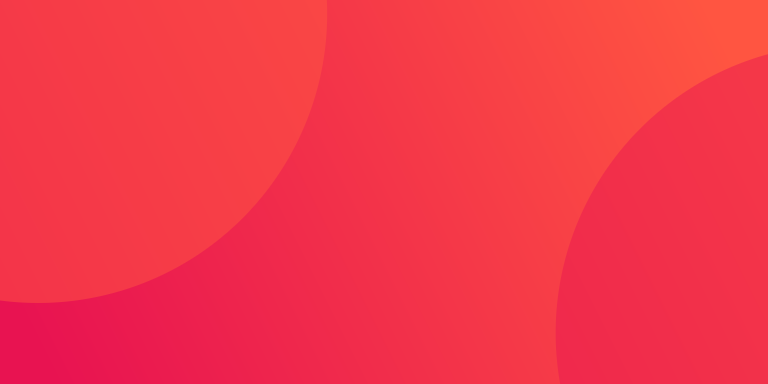
Give the GLSL for this background, as a Shadertoy shader.

```glsl
// Warm diagonal gradient from crimson to orange with two large translucent
// discs: an orange one over the upper left, a crimson one at the lower right.
// Positions are in canvas heights; disc edges are smoothed by one pixel.

#define CRIMSON       vec3(0.910, 0.075, 0.318)
#define ORANGE        vec3(1.000, 0.335, 0.255)
#define RAMP_AXIS     vec2(0.4, 0.2)
#define RAMP_START    0.06
#define RAMP_END      0.94
#define DISC_RADIUS   0.753
#define LEFT_CENTER   vec2(0.099, 0.964)
#define RIGHT_CENTER  vec2(2.200, 0.133)
#define LEFT_OPACITY  0.50
#define RIGHT_OPACITY 0.46

// Antialiased coverage of a disc
float discMask(vec2 p, vec2 center, float pixel) {
    float dist = length(p - center) - DISC_RADIUS;
    return clamp(0.5 - dist / pixel, 0.0, 1.0);
}

void mainImage(out vec4 fragColor, in vec2 fragCoord) {
    float pixel = 1.0 / iResolution.y;
    vec2 p = fragCoord * pixel;

    // Diagonal background ramp
    float ramp = (dot(p, RAMP_AXIS) - RAMP_START) / (RAMP_END - RAMP_START);
    vec3 color = mix(CRIMSON, ORANGE, clamp(ramp, 0.0, 1.0));

    // Translucent discs
    color = mix(color, ORANGE, LEFT_OPACITY * discMask(p, LEFT_CENTER, pixel));
    color = mix(color, CRIMSON, RIGHT_OPACITY * discMask(p, RIGHT_CENTER, pixel));

    fragColor = vec4(color, 1.0);
}
```
